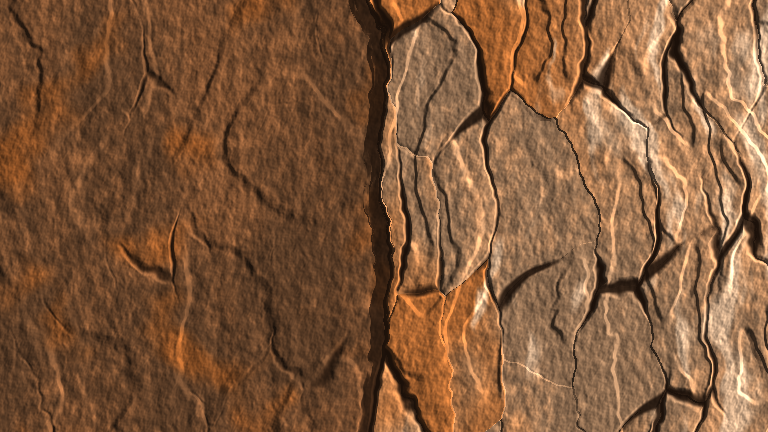
Write a WebGL 1 fragment shader that draws this texture.

```glsl
precision highp float;
// Weathered tree bark: a smooth, dark sheet on the left and raised, cracked plates on the right.
// One height field (warped cells, terraced noise, grain) is lit from the upper right,
// with short cast shadows; the colours come from broad noise and a tint per plate.

uniform vec2 u_resolution;

const vec2 LIGHT_DIR = vec2(0.88, 0.47);
const vec2 PLATE_SCALE = vec2(6.8, 2.7);    // plates per unit of canvas height
const vec2 GRAIN_SCALE = vec2(58.0, 40.0);
const float SEAM_X = 0.87;                  // where the raised plates begin
const float SEAM_HEIGHT = 0.035;
const float PLATE_HEIGHT = 0.018;
const float LEDGE_HEIGHT = 0.011;
const float GRAIN_HEIGHT = 0.0045;
const float CRACK_DEPTH = 0.022;
const float RELIEF = 0.62;                  // strength of the slope lighting
const vec3 CREVICE = vec3(0.10, 0.058, 0.032);
const vec3 UMBER = vec3(0.35, 0.235, 0.15);
const vec3 BROWN = vec3(0.49, 0.315, 0.19);
const vec3 RUST = vec3(0.62, 0.335, 0.13);
const vec3 TAUPE = vec3(0.55, 0.42, 0.31);
const vec3 TAN = vec3(0.72, 0.52, 0.36);
const vec3 PALE = vec3(0.90, 0.75, 0.61);

vec2 hash2(vec2 p) {
  vec3 q = fract(p.xyx * vec3(0.1031, 0.1030, 0.0973));
  q += dot(q, q.yzx + 33.33);
  return fract((q.xx + q.yz) * q.zy);
}

float corner(vec2 cell, vec2 offset) {
  return dot(hash2(cell) * 2.0 - 1.0, offset);
}

// Gradient noise, about -0.7 to 0.7
float noise(vec2 p) {
  vec2 i = floor(p), f = fract(p);
  vec2 u = f * f * f * (f * (f * 6.0 - 15.0) + 10.0);
  vec2 e = vec2(1.0, 0.0);
  return mix(mix(corner(i, f), corner(i + e, f - e), u.x),
             mix(corner(i + e.yx, f - e.yx), corner(i + 1.0, f - 1.0), u.x), u.y);
}

float fbm(vec2 p) {
  float sum = 0.0, amp = 1.0;
  for (int k = 0; k < 3; k++) {
    sum += amp * noise(p);
    p = p * 2.03 + 17.3;
    amp *= 0.55;
  }
  return sum;
}

// Bends outlines at three sizes so that edges look torn
vec2 warp(vec2 p) {
  vec2 bend = 0.10 * vec2(noise(p * 3.0), noise(p * 3.0 + 9.0));
  bend += 0.032 * vec2(noise(p * 11.0 + 3.0), noise(p * 11.0 + 21.0));
  return p + bend + 0.009 * noise(p * 38.0);
}

// Cell pattern: x = distance to the border, y = random value of the plate
vec2 plates(vec2 p) {
  vec2 base = floor(p);
  float nearest = 9.0, second = 9.0, id = 0.0;
  for (int j = -1; j <= 1; j++) {
    for (int i = -1; i <= 1; i++) {
      vec2 cell = base + vec2(float(i), float(j));
      vec2 seed = hash2(cell + 40.0);
      float d = length(cell + 0.1 + 0.8 * seed - p);
      if (d < nearest) {
        second = nearest;
        nearest = d;
        id = fract(seed.x * 7.0 + seed.y * 3.0);
      } else {
        second = min(second, d);
      }
    }
  }
  return vec2(second - nearest, id);
}

// x = height, y = crack, z = plate value, w = 1 on the raised side
vec4 bark(vec2 p) {
  vec2 q = warp(p);
  float raised = smoothstep(-0.005, 0.005, q.x - SEAM_X - 0.06 * noise(vec2(q.y * 2.6, 4.3)));
  vec2 plate = plates(q * PLATE_SCALE);
  float gape = smoothstep(-0.22, 0.3, noise(q * vec2(5.0, 4.0) + 30.0) - 0.22 * (1.0 - raised));
  float crack = gape * (1.0 - smoothstep(0.0, mix(0.03, 0.13, gape), plate.x));
  crack *= mix(0.6, 1.0, raised);
  float steps = 3.2 * noise(q * mix(vec2(3.4, 2.2), vec2(8.0, 2.8), raised) + 12.0) + 0.35;
  float ledge = floor(steps) + smoothstep(0.84, 1.0, fract(steps));
  float h = raised * (SEAM_HEIGHT + PLATE_HEIGHT * plate.y) + LEDGE_HEIGHT * ledge;
  h += GRAIN_HEIGHT * fbm(p * GRAIN_SCALE) + 0.009 * noise(q * vec2(22.0, 6.0));
  return vec4(h - CRACK_DEPTH * crack, crack, plate.y, raised);
}

void main() {
  vec2 p = gl_FragCoord.xy / u_resolution.y;
  vec4 b = bark(p);

  // Slope towards the light, and shadows cast by higher bark
  float slope = (bark(p + LIGHT_DIR * 0.0025).x - bark(p - LIGHT_DIR * 0.0025).x) / 0.005;
  float shade = 0.0;
  for (int k = 1; k <= 3; k++) {
    float reach = 0.015 * float(k);
    shade = max(shade, bark(p + LIGHT_DIR * reach).x - b.x - 0.6 * reach);
  }

  // Broad stains, plate tints and sun-bleached flakes towards the right
  float stain = fbm(p * vec2(3.2, 2.2) + 5.0);
  float fleck = fbm(p * vec2(42.0, 26.0) + 60.0);
  vec3 left = mix(UMBER, BROWN, smoothstep(-0.35, 0.45, stain + 0.4 * fleck));
  left = mix(left, RUST, 0.6 * smoothstep(0.1, 0.5, fbm(p * 4.0 + 33.0)));
  vec3 right = mix(TAUPE, TAN, smoothstep(-0.3, 0.4, stain + 0.5 * fleck + 0.5 * (b.z - 0.5)));
  float rusty = smoothstep(0.35, 0.75, b.z + 0.5 * stain) * (1.0 - smoothstep(1.15, 1.55, p.x));
  right = mix(right, RUST, 0.75 * rusty);
  float flakes = fbm(warp(p) * vec2(11.0, 3.5) + 80.0) + 0.5 * (p.x - 1.4);
  right = mix(right, PALE, 0.8 * smoothstep(0.12, 0.4, flakes));
  vec3 color = mix(left, right, b.w);

  color *= clamp(1.0 - RELIEF * slope, 0.32, 1.55) * (1.0 + 0.22 * fleck);
  color = mix(color, CREVICE, 0.72 * smoothstep(0.001, 0.014, shade));
  color = mix(color, CREVICE, 0.85 * smoothstep(0.1, 0.75, b.y));
  gl_FragColor = vec4(color, 1.0);
}
```
